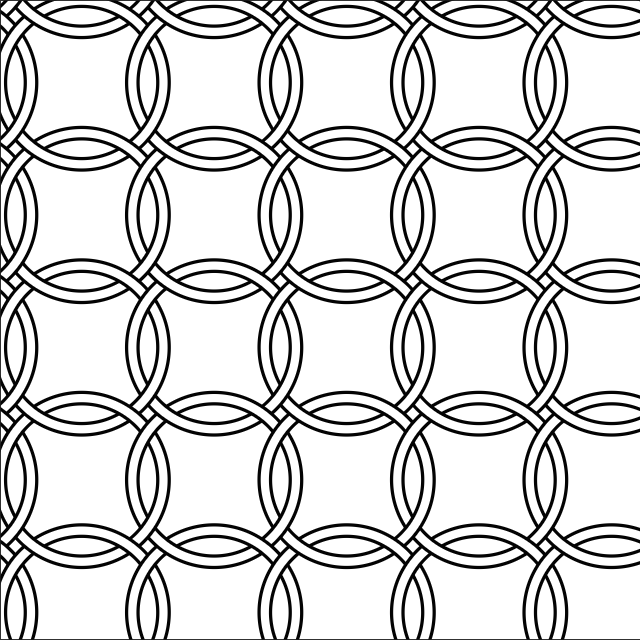
Give the GLSL for this pattern, as a Shadertoy shader.

```glsl
// Coverage of the inside of a signed distance, smoothed over one pixel
float cover(float dist, float pixel) {
    return clamp(0.5 - dist / pixel, 0.0, 1.0);
}

// Lay one outlined ring band over the shade below it
float layRing(float shade, vec2 p, vec2 center, float pixel) {
    float d = abs(length(p - center) - 0.6176);
    float band = mix(0.01, 1.0, cover(d - 0.031, pixel));
    return mix(shade, band, cover(d - 0.0555, pixel));
}

void mainImage(out vec4 fragColor, in vec2 fragCoord) {
    vec2 uv = fragCoord / iResolution.y;

    // Square tiles centered on the knots where four rings meet
    vec2 p = (uv - vec2(0.0241, 0.9746)) / 0.207;
    p -= round(p);
    float pixel = 1.0 / (0.207 * iResolution.y);

    // Cyclic weave: the first ring is split, half at the bottom, half on top
    float shade = 1.0;
    vec2 center = vec2(0.5, -0.5);
    bool lowerHalf = p.x + p.y > 0.0;
    for (int i = 0; i < 5; i++) {
        bool visible = i == 0 ? lowerHalf : (i == 4 ? !lowerHalf : true);
        if (visible) shade = layRing(shade, p, center, pixel);
        center = vec2(-center.y, center.x);
    }

    // Hairline along the left, top and bottom edges
    float edge = min(uv.x, min(uv.y, 1.0 - uv.y));
    shade = mix(shade, 0.1, cover(edge - 0.0014, 1.0 / iResolution.y));

    fragColor = vec4(vec3(shade), 1.0);
}
```
